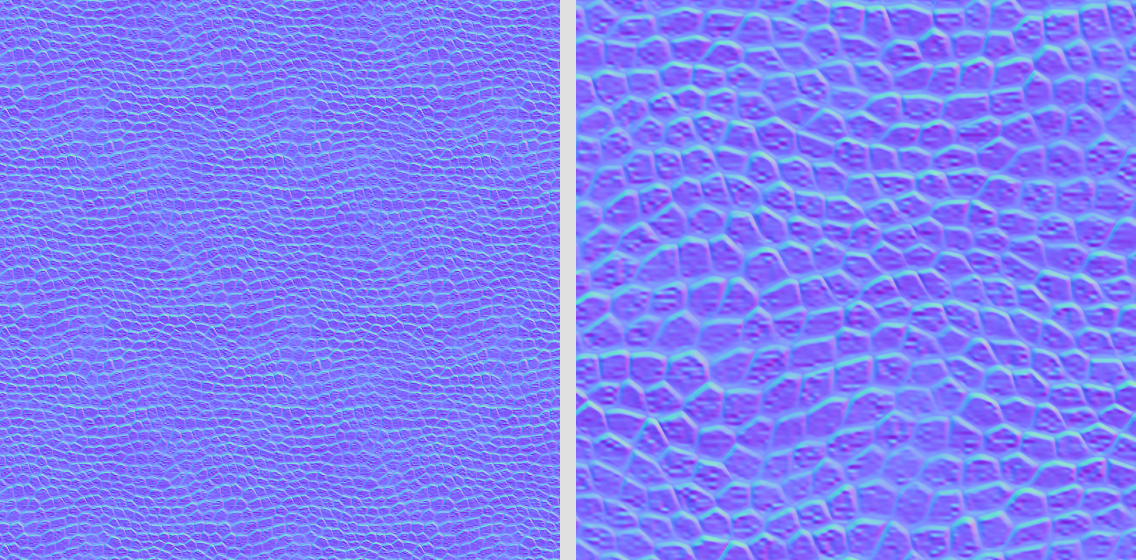
Left, the full canvas; right, a detail of the centre.
Reproduce this texture map procedurally as a Shadertoy shader.

```glsl
// Tangent-space normal map of pebbled leather: rounded, grainy scales in wavy rows.
#define TILE vec2(18.0, 22.0)       // scales per repeat, even row count
#define TILE_SIZE vec2(0.37, 0.39)  // repeat size in canvas units
#define JITTER 0.54                 // irregularity of the scales
#define GROOVE 0.21                 // width of the sloping rim
#define RISE 0.060                  // mean height of a scale
#define TILT 0.18                   // upward lean of each scale
#define GRAIN 0.070                 // height of the fine wrinkles
#define SIDE_RELIEF 0.60            // share of sideways slope kept
#define GROOVE_LEAN 0.16            // extra upward facing of the grooves
#define BROAD_LEAN 0.20             // slow change of facing over the hide
#define SAMPLE_STEP 0.035           // slope sampling distance, in scales
#define TAU 6.2831853

vec2 hash2(vec2 p) {
    vec3 v = fract(p.xyx * vec3(0.1031, 0.1030, 0.0973));
    v += dot(v, v.yzx + 33.33);
    return fract((v.xx + v.yz) * v.zy);
}

// Value noise that repeats after the given period
float noise(vec2 p, vec2 period) {
    vec2 i = floor(p), f = fract(p);
    f = f * f * (3.0 - 2.0 * f);
    vec2 a = mod(i, period), b = mod(i + 1.0, period);
    return mix(mix(hash2(a).x, hash2(vec2(b.x, a.y)).x, f.x),
               mix(hash2(vec2(a.x, b.y)).x, hash2(b).x, f.x), f.y);
}

// Smooth minimum, rounds the corners of the scales
float softMin(float a, float b, float k) {
    float h = max(k - abs(a - b), 0.0) / k;
    return min(a, b) - 0.25 * k * h * h;
}

// Jittered scale centre, with every second row staggered
vec2 scaleCentre(vec2 id) {
    vec2 offset = JITTER * (hash2(mod(id, TILE) + 7.0) - 0.5);
    return id + 0.5 + offset + vec2(0.5 * mod(id.y, 2.0) - 0.25, 0.0);
}

// Gently bends the rows while keeping the repeat seamless
vec2 bendRows(vec2 p) {
    vec2 t = TAU * p / TILE;
    return p + vec2(0.30 * sin(t.y * 2.0 + t.x),
                    0.50 * sin(t.x + t.y + 1.0) + 0.22 * sin(t.x * 2.0 - t.y));
}

// Returns height and how much of the point lies on a scale
vec2 leather(vec2 p) {
    vec2 q = bendRows(p);

    // Nearest scale
    vec2 home = floor(q), nearestId = home, toCentre = vec2(0.0);
    float nearest = 1e3;
    for (int y = -1; y <= 1; y++)
    for (int x = -1; x <= 1; x++) {
        vec2 id = home + vec2(x, y);
        vec2 r = scaleCentre(id) - q;
        float d = dot(r, r);
        if (d < nearest) {
            nearest = d;
            nearestId = id;
            toCentre = r;
        }
    }

    // Distance to the border with its neighbours, side borders being shallower
    float fusing = 0.09 * noise(q + 60.0, TILE);
    float edge = 1.0;
    for (int y = -1; y <= 1; y++)
    for (int x = -2; x <= 2; x++) {
        if (x == 0 && y == 0) continue;
        vec2 r = scaleCentre(nearestId + vec2(x, y)) - q;
        vec2 across = (r - toCentre) / max(length(r - toCentre), 0.001);
        float border = dot(0.5 * (r + toCentre), across) + fusing * across.x * across.x;
        edge = softMin(edge, border, 0.11);
    }

    // Scale body, leaning so its upper rim drops steeply
    float body = smoothstep(0.0, GROOVE, edge);
    float vigour = mix(0.6, 1.4, noise(q * 0.5, TILE * 0.5));
    float h = body * vigour * (RISE - TILT * toCentre.y);

    // Fine wrinkles in patches on the scale tops
    float patches = smoothstep(0.25, 0.75, noise(q * 2.0 + 40.0, TILE * 2.0));
    float wrinkles = noise(p * vec2(5.0, 7.0), TILE * vec2(5.0, 7.0))
                   + 0.4 * noise(p * 3.0 + 90.0, TILE * 3.0);
    float cover = smoothstep(0.05, 0.22, edge) * mix(0.35, 1.3, patches);
    return vec2(h + GRAIN * (wrinkles - 0.7) * (0.12 + cover), body);
}

void mainImage(out vec4 fragColor, in vec2 fragCoord) {
    vec2 p = fragCoord / iResolution.y / TILE_SIZE * TILE;

    // Central differences give the slope
    vec2 e = vec2(SAMPLE_STEP, 0.0);
    vec2 right = leather(p + e.xy), left = leather(p - e.xy);
    vec2 up = leather(p + e.yx), down = leather(p - e.yx);
    vec2 facing = vec2(left.x - right.x, down.x - up.x) / (2.0 * SAMPLE_STEP);
    facing.x *= SIDE_RELIEF;

    // Grooves and broad swells catch more or less of the upper side
    float body = 0.25 * (right.y + left.y + up.y + down.y);
    facing.y += GROOVE_LEAN * (0.65 - body);
    facing.y += BROAD_LEAN * (noise(p * vec2(0.5, 1.0) + 20.0, TILE * vec2(0.5, 1.0)) - 0.5);

    fragColor = vec4(0.5 + 0.5 * normalize(vec3(facing, 1.0)), 1.0);
}
```
